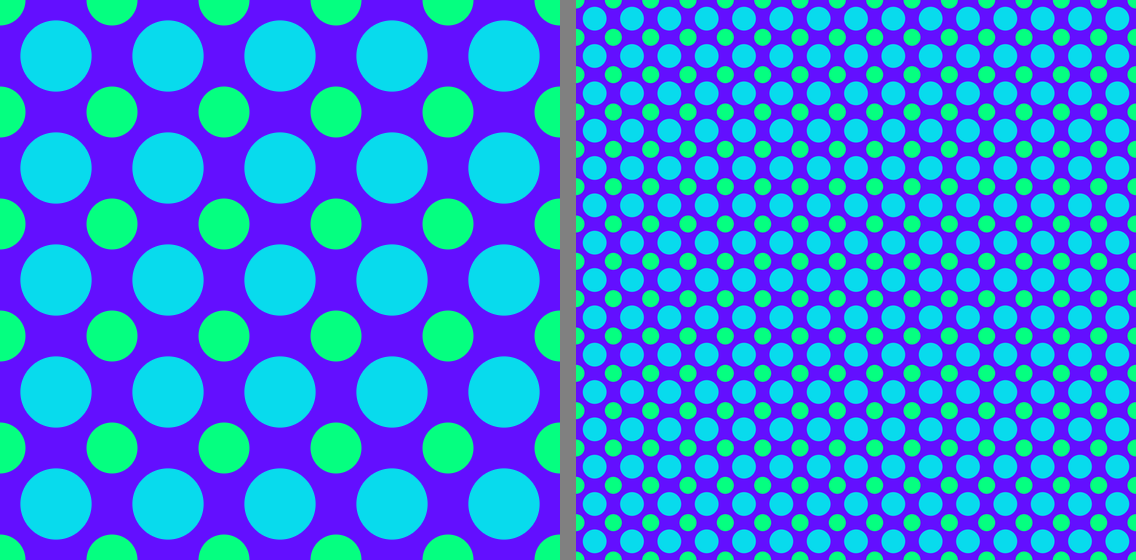
Left, the tile; right, the same tile 3 across and 3 down.
Write a WebGL 1 fragment shader that draws this pattern.

```glsl
precision highp float;
// Large cyan dots on a square grid with smaller green dots between them, on violet.

uniform vec2 u_resolution;

const float REPEATS = 5.0;          // cells across and down
const float LARGE_RADIUS = 0.318;   // in cell units
const float SMALL_RADIUS = 0.2275;
const float EDGE_PIXELS = 1.0;      // width of the smoothed edge
const vec3 VIOLET = vec3(0.39, 0.06, 1.0);
const vec3 CYAN = vec3(0.03, 0.86, 0.93);
const vec3 GREEN = vec3(0.02, 1.0, 0.5);

// Signed distance to a disc repeated at every cell center.
float dotGrid(vec2 cell, float radius) {
    return length(fract(cell) - 0.5) - radius;
}

// Coverage of a shape, smoothed across its edge.
float coverage(float dist, float edge) {
    return clamp(0.5 - dist / edge, 0.0, 1.0);
}

void main() {
    vec2 cell = gl_FragCoord.xy / u_resolution * REPEATS;
    float edge = EDGE_PIXELS * REPEATS / min(u_resolution.x, u_resolution.y);

    // Large dots sit at cell centers, small dots at cell corners.
    float large = coverage(dotGrid(cell, LARGE_RADIUS), edge);
    float small = coverage(dotGrid(cell + 0.5, SMALL_RADIUS), edge);

    vec3 color = mix(VIOLET, CYAN, large);
    color = mix(color, GREEN, small);
    gl_FragColor = vec4(color, 1.0);
}
```
